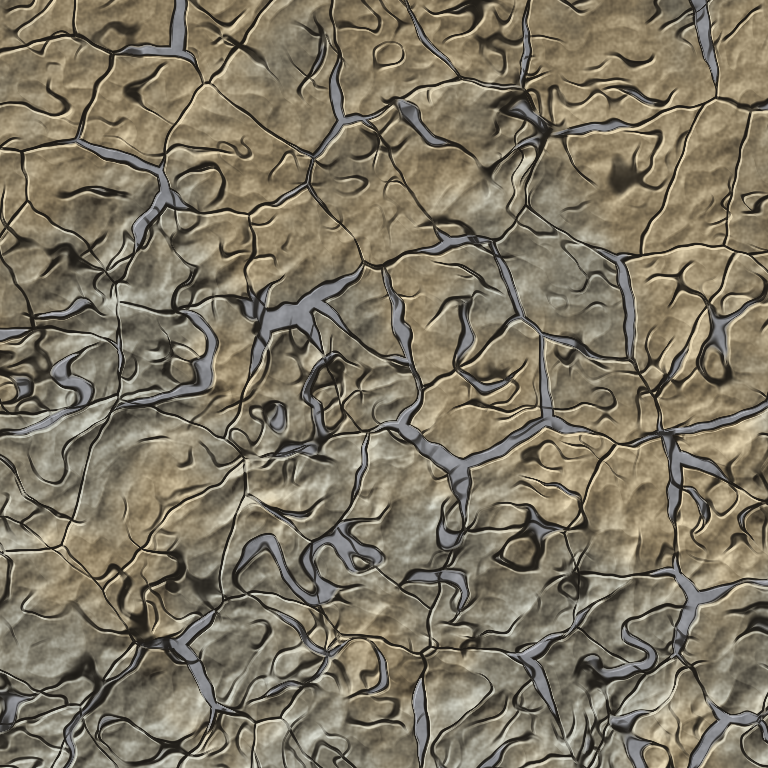
Give the GLSL for this texture, as a WebGL 1 fragment shader.

```glsl
precision highp float;
uniform vec2 u_resolution;

const vec3 CREVICE = vec3(0.10, 0.09, 0.075);
const vec3 ROCK_DARK = vec3(0.20, 0.18, 0.15);
const vec3 ROCK_MID = vec3(0.52, 0.485, 0.41);
const vec3 ROCK_LIGHT = vec3(0.86, 0.84, 0.77);
const vec3 CLAY = vec3(0.54, 0.545, 0.56);
const vec3 OCHRE_TINT = vec3(1.05, 1.0, 0.91);
const vec3 ASH_TINT = vec3(0.97, 1.0, 1.03);

const vec2 LIGHT_DIR = vec2(-0.55, 0.835);
const float LIGHT_STEP = 0.0035;
const float PLATE_COUNT = 7.0;     // plates across the canvas
const float FOLD_COUNT = 12.0;     // small folds across the canvas
const float PLATE_GAP = 0.0095;    // half width of the widest clay seam
const float FOLD_GAP = 0.0055;
const float LINE_WIDTH = 0.0026;
const float PLATE_HEIGHT = 0.0030;
const float BUMP_HEIGHT = 0.020;
const float RELIEF_GAIN = 0.85;
const float GRAIN_GAIN = 0.17;

vec2 hash2(vec2 p) {
  p = vec2(dot(p, vec2(127.1, 311.7)), dot(p, vec2(269.5, 183.3)));
  return fract(sin(p) * 43758.545);
}

float gradientNoise(vec2 p) {
  vec2 i = floor(p), f = fract(p);
  vec2 u = f * f * f * (f * (f * 6.0 - 15.0) + 10.0);
  vec2 e = vec2(0.0, 1.0);
  float a = dot(hash2(i) * 2.0 - 1.0, f);
  float b = dot(hash2(i + e.yx) * 2.0 - 1.0, f - e.yx);
  float c = dot(hash2(i + e.xy) * 2.0 - 1.0, f - e.xy);
  float d = dot(hash2(i + e.yy) * 2.0 - 1.0, f - e.yy);
  return mix(mix(a, b, u.x), mix(c, d, u.x), u.y);
}

float fbm(vec2 p) {
  float sum = 0.0, amp = 1.0;
  for (int i = 0; i < 5; i++) {
    sum += amp * gradientNoise(p);
    p = mat2(1.6, 1.2, -1.2, 1.6) * p + 7.3;
    amp *= 0.52;
  }
  return sum;
}

vec2 noise2(vec2 p) {
  return vec2(gradientNoise(p), gradientNoise(p + 37.7));
}

// Distance to the nearest border between irregular cells
float cellBorder(vec2 p) {
  vec2 cell = floor(p), f = fract(p), nearest = vec2(0.0);
  float best = 8.0, border = 8.0;
  for (int y = -1; y <= 1; y++) for (int x = -1; x <= 1; x++) {
    vec2 g = vec2(float(x), float(y));
    vec2 r = g + hash2(cell + g) - f;
    if (dot(r, r) < best) { best = dot(r, r); nearest = r; }
  }
  for (int y = -2; y <= 2; y++) for (int x = -2; x <= 2; x++) {
    vec2 g = vec2(float(x), float(y));
    vec2 r = g + hash2(cell + g) - f;
    vec2 gap = r - nearest;
    if (dot(gap, gap) > 0.0001) border = min(border, dot(0.5 * (r + nearest), normalize(gap)));
  }
  return border;
}

// Soft clay between walls (x) and dark line along the walls (y)
vec2 seam(float dist, float halfWidth) {
  float clay = 1.0 - smoothstep(halfWidth - 0.0012, halfWidth + 0.0012, dist);
  float line = 1.0 - smoothstep(0.0007, LINE_WIDTH, abs(dist - halfWidth));
  return vec2(clay * smoothstep(0.001, 0.003, halfWidth), line);
}

// Height, clay and crack line of the rock face
vec3 rockFace(vec2 p) {
  vec2 q = p + 0.05 * noise2(p * 5.0) + 0.019 * noise2(p * 14.0 + 3.0)
             + 0.007 * noise2(p * 42.0 + 8.0);
  float crumpled = smoothstep(-0.25, 0.3, gradientNoise(p * 3.0 + 11.0) + 0.7 * (0.62 - p.y));

  float plateWidth = PLATE_GAP * smoothstep(-0.04, 0.32, gradientNoise(p * 6.0 + 4.0));
  vec2 plates = seam(cellBorder(q * PLATE_COUNT) / PLATE_COUNT, plateWidth);

  float fold = gradientNoise(q * FOLD_COUNT * vec2(1.0, 1.25) + 19.0);
  float foldPatch = gradientNoise(p * 9.0 + 23.0) + 0.2 * crumpled - 0.08;
  float foldWidth = FOLD_GAP * smoothstep(0.08, 0.42, foldPatch);
  vec2 folds = seam(abs(fold) / FOLD_COUNT, foldWidth) * smoothstep(-0.06, 0.05, foldPatch);

  float chip = abs(gradientNoise(q * 25.0 + 51.0)) / 25.0;
  float chipLine = seam(chip, 0.0).y * smoothstep(0.02, 0.2, gradientNoise(p * 11.0 + 61.0));

  float clay = max(plates.x, folds.x);
  float line = max(max(plates.y, folds.y), 0.85 * chipLine);
  float bumps = BUMP_HEIGHT * mix(0.55, 1.1, crumpled) * fbm(q * 5.0 + 2.0);
  float ridges = -0.017 * crumpled * abs(fold) - 0.007 * abs(gradientNoise(q * 23.0));
  float height = mix(bumps + ridges, 0.4 * bumps, clay) - PLATE_HEIGHT * max(clay, 0.6 * line);
  return vec3(height, clay, line);
}

vec3 rockColor(float tone) {
  vec3 lower = mix(ROCK_DARK, ROCK_MID, clamp(tone * 2.0, 0.0, 1.0));
  return mix(lower, ROCK_LIGHT, clamp(tone * 2.0 - 1.0, 0.0, 1.0));
}

void main() {
  vec2 p = gl_FragCoord.xy / min(u_resolution.x, u_resolution.y);
  vec3 face = rockFace(p);
  float slope = (face.x - rockFace(p + LIGHT_DIR * LIGHT_STEP).x) / LIGHT_STEP;
  float relief = clamp(slope, -0.65, 0.55);

  // Weathered stone
  float stain = fbm(p * 4.0 + 31.0);
  float grain = gradientNoise(p * 210.0) + 0.7 * gradientNoise(p * 95.0 + 5.0);
  float tone = 0.52 + RELIEF_GAIN * relief + 0.16 * stain + GRAIN_GAIN * grain;
  vec3 tint = mix(ASH_TINT, OCHRE_TINT, smoothstep(-0.3, 0.3, stain + 0.5 * (p.y - 0.45)));
  vec3 stone = rockColor(tone) * tint;

  // Smooth clay in the seams, then the shaded cracks
  vec3 clay = CLAY * (1.0 + 0.55 * relief + 0.2 * gradientNoise(p * 38.0) + 0.08 * grain);
  vec3 color = mix(stone, clay, face.y);
  float shaded = mix(0.9, 0.3, smoothstep(-0.1, 0.35, slope));
  color = mix(color, CREVICE, face.z * shaded);
  gl_FragColor = vec4(clamp(color, 0.0, 1.0), 1.0);
}
```
